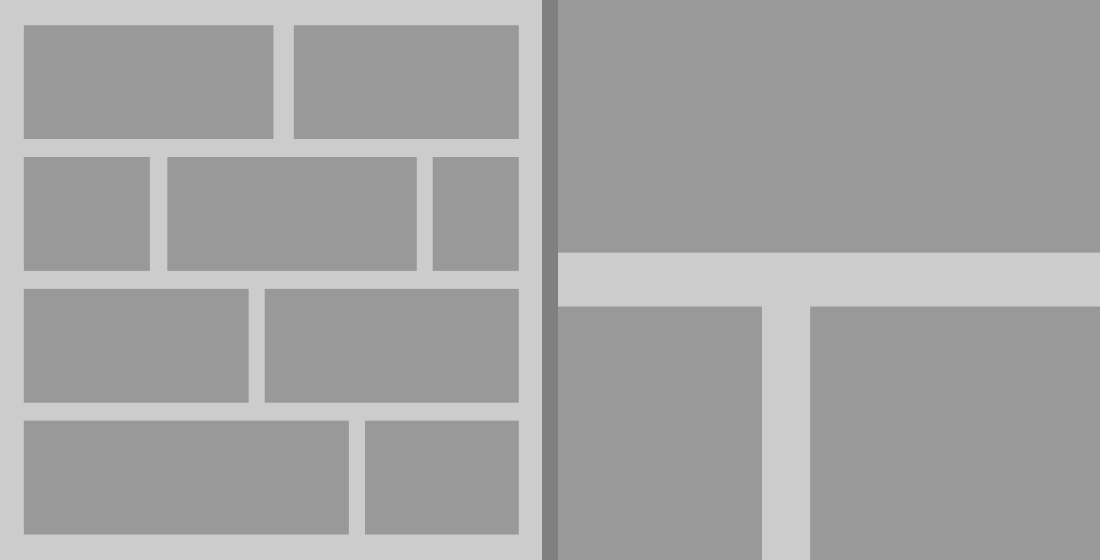
Left: the whole. Right: its middle third, enlarged.
Give the GLSL for this pattern, as a WebGL 1 fragment shader.

```glsl
precision highp float;

uniform vec2 u_resolution;

// Lengths are fractions of the canvas height
const vec3 BRICK_COLOR = vec3(0.6);
const vec3 MORTAR_COLOR = vec3(0.8);
const float ROWS = 4.0;
const float ROW_PITCH = 0.2354;
const float BRICK_HEIGHT = 0.2033;
const float WALL_BOTTOM = 0.0455;
const float WALL_LEFT = 0.0425;
const float WALL_RIGHT = 0.9264;

// Upright joints of each row, bottom to top: (left, right) edges of two joints.
// A row with a single joint repeats it.
const vec4 JOINTS_0 = vec4(0.6230, 0.6517, 0.6230, 0.6517);
const vec4 JOINTS_1 = vec4(0.4440, 0.4727, 0.4440, 0.4727);
const vec4 JOINTS_2 = vec4(0.2676, 0.2988, 0.7443, 0.7727);
const vec4 JOINTS_3 = vec4(0.4883, 0.5247, 0.4883, 0.5247);

vec4 jointsOfRow(float row) {
  if (row < 0.5) return JOINTS_0;
  if (row < 1.5) return JOINTS_1;
  if (row < 2.5) return JOINTS_2;
  return JOINTS_3;
}

// Signed distance to the interval from lo to hi, negative inside
float intervalDistance(float x, float lo, float hi) {
  return max(lo - x, x - hi);
}

float coverage(float distance, float pixel) {
  return clamp(0.5 - distance / pixel, 0.0, 1.0);
}

float brickMask(vec2 p, float pixel) {
  // Split into rows along the middle of the bed joints
  float halfGap = 0.5 * (ROW_PITCH - BRICK_HEIGHT);
  float row = floor((p.y - WALL_BOTTOM + halfGap) / ROW_PITCH);
  row = clamp(row, 0.0, ROWS - 1.0);
  float y = p.y - WALL_BOTTOM - row * ROW_PITCH;

  float course = coverage(intervalDistance(y, 0.0, BRICK_HEIGHT), pixel);
  float span = coverage(intervalDistance(p.x, WALL_LEFT, WALL_RIGHT), pixel);

  // Cut the course into bricks
  vec4 joints = jointsOfRow(row);
  float joint = min(intervalDistance(p.x, joints.x, joints.y),
                    intervalDistance(p.x, joints.z, joints.w));
  return course * span * (1.0 - coverage(joint, pixel));
}

void main() {
  float pixel = 1.0 / u_resolution.y;
  vec2 p = gl_FragCoord.xy * pixel;
  vec3 color = mix(MORTAR_COLOR, BRICK_COLOR, brickMask(p, pixel));
  gl_FragColor = vec4(color, 1.0);
}
```
